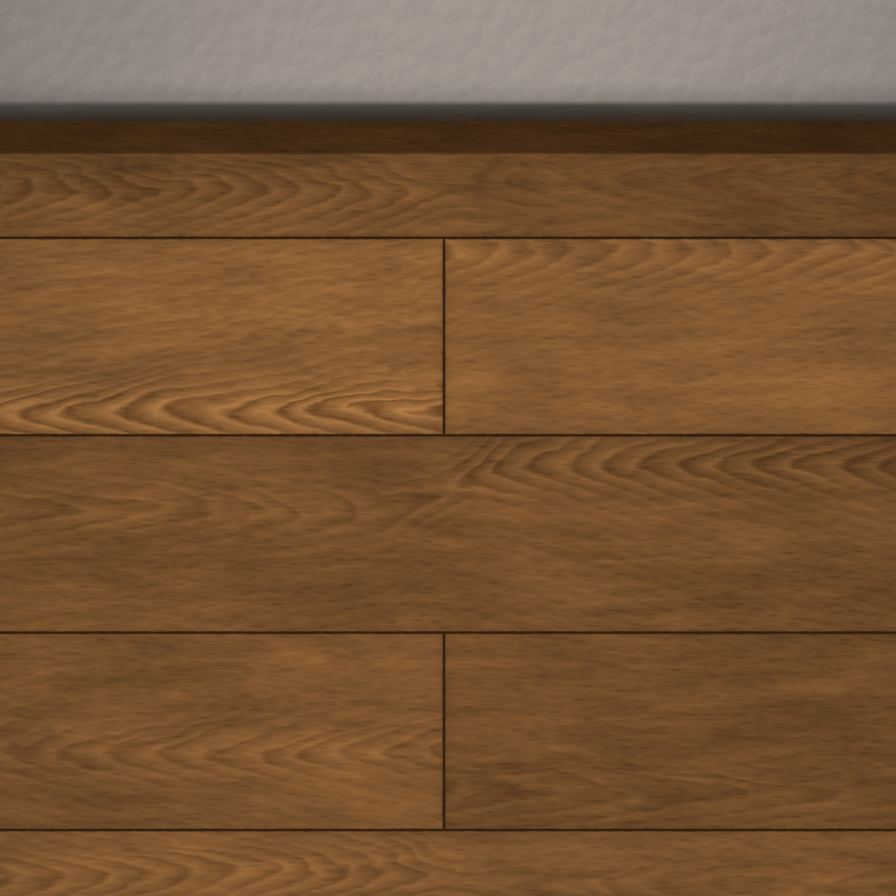
Reproduce this texture procedurally as a Shadertoy shader.

```glsl
vec2 hash2(vec2 p) {
    return fract(sin(vec2(dot(p, vec2(127.1, 311.7)), dot(p, vec2(269.5, 183.3)))) * 43758.5);
}

// Distance to the nearest scattered point
float cellular(vec2 p) {
    vec2 cell = floor(p), local = fract(p);
    float nearest = 2.0;
    for (int j = -1; j <= 1; j++)
    for (int i = -1; i <= 1; i++) {
        vec2 o = vec2(i, j);
        vec2 d = o + hash2(cell + o) - local;
        nearest = min(nearest, dot(d, d));
    }
    return sqrt(nearest);
}

// Warped, rotated sine octaves
float waves(vec2 p) {
    float sum = 0.0, amp = 0.5;
    for (int i = 0; i < 5; i++) {
        p = mat2(0.8, 0.6, -0.6, 0.8) * p * 1.65 + 0.8 * sin(p.yx * 1.3 + float(i));
        sum += amp * sin(p.x) * sin(p.y);
        amp *= 0.68;
    }
    return sum;
}

// Plank character: arch height in row, arch direction, arch strength, tone
vec4 plankTraits(float row, float side) {
    vec4 left = vec4(0.77, 1.0, 0.7, 1.02), right = vec4(0.7, -0.5, 0.35, 1.0);
    if (row == 0.0) {
        left = vec4(0.4, -0.8, 0.65, 0.99);
        right = vec4(0.2, 0.4, 0.5, 0.93);
    } else if (row == 1.0) {
        left = vec4(0.62, 0.6, 0.5, 0.95);
        right = vec4(0.86, -1.0, 0.85, 0.95);
    } else if (row == 2.0) {
        left = vec4(0.11, -0.75, 1.4, 1.08);
        right = vec4(0.92, 1.0, 0.65, 1.07);
    } else if (row == 3.0) {
        left = vec4(0.23, 1.0, 0.7, 0.97);
        right = vec4(0.28, -0.6, 0.35, 0.93);
    }
    return mix(left, right, side);
}

vec3 wood(vec2 uv, float row, float v) {
    bool split = mod(row, 2.0) < 0.5;
    float side = split ? step(0.4955, uv.x) : smoothstep(0.42, 0.58, uv.x);
    vec4 traits = plankTraits(row, side);
    vec2 shift = vec2(row * 3.7 + (split ? side * 5.3 : 0.0), row * 1.9);

    // Growth rings: nested hyperbolas become arches near the heart
    float d = (v - traits.x) * 0.2203;
    float warp = waves(uv * vec2(5.0, 14.0) + shift);
    d += 0.009 * warp;
    float phase = 75.0 * sqrt(d * d + 0.00012) + 23.0 * traits.y * (uv.x - 0.5);
    phase += 0.7 * warp + 0.22 * waves(uv * vec2(20.0, 50.0) + shift);
    float ring = sin(6.2832 * phase + 0.7 * sin(6.2832 * phase));
    float heart = exp(-d * d / 0.0009);
    float grain = ring * traits.z * (0.012 + 0.055 * heart);

    // Broad stain, fibres and short pores
    float stain = waves(uv * vec2(4.0, 15.0) + shift + 4.0);
    float streak = waves(uv * vec2(13.0, 85.0) + shift * 2.0);
    float fibre = cellular((uv + vec2(0.0, 0.04 * uv.x)) * vec2(45.0, 230.0) + shift) - 0.5;
    float pore = smoothstep(0.3, 0.05, cellular(uv * vec2(28.0, 130.0) + shift + 9.0));

    float light = traits.w + 1.9 * grain + 0.095 * stain + 0.10 * streak + 0.09 * fibre - 0.07 * pore;
    vec3 col = vec3(0.492, 0.333, 0.184) * light;
    return col + vec3(0.02, 0.03, 0.03) * (grain * 6.0 + (traits.w - 1.0) * 2.0);
}

vec3 plaster(vec2 uv) {
    vec2 p = uv + 0.004 * waves(uv * 25.0);
    float relief = cellular(p * 42.0) - cellular(p * 42.0 + vec2(0.12, -0.16));
    relief += 0.5 * (cellular(p * 95.0) - cellular(p * 95.0 + vec2(0.15, -0.2)));
    vec3 col = vec3(0.625, 0.585, 0.555) * (1.0 + 0.09 * relief + 0.015 * waves(uv * 9.0));
    col *= 1.0 - 0.12 * pow(abs(uv.x - 0.55) * 2.0, 2.0);
    return col * mix(0.86, 1.0, smoothstep(0.882, 0.915, uv.y));
}

void mainImage(out vec4 fragColor, in vec2 fragCoord) {
    vec2 uv = fragCoord / iResolution.xy;
    float px = 1.0 / iResolution.y;

    // Boards in equal courses
    float course = (uv.y - 0.0736) / 0.2203;
    float row = floor(course), v = course - row;
    vec3 col = wood(uv, row, v);
    col *= 1.0 - 0.06 * pow(abs(uv.x - 0.5) * 2.0, 3.0);

    // Seams, slightly ragged, with a soft bevel
    float seam = min(v, 1.0 - v) * 0.2203;
    if (mod(row, 2.0) < 0.5) seam = min(seam, abs(uv.x - 0.4955));
    seam += 0.0004 * waves(uv * 160.0);
    col *= 1.0 - 0.14 * exp(-seam / 0.004);
    col = mix(col, vec3(0.17, 0.105, 0.055), 0.88 * (1.0 - smoothstep(0.0006, 0.0012 + px, seam)));

    // Shadow under the skirting
    float shade = smoothstep(0.8275 - px, 0.8295 + px, uv.y);
    col *= mix(vec3(1.0), vec3(0.56, 0.53, 0.47), shade);
    col *= 1.0 - 0.12 * smoothstep(0.74, 0.828, uv.y) * (1.0 - shade);

    // Dark skirting edge and the wall above
    float lift = smoothstep(0.863, 0.886, uv.y);
    vec3 skirting = mix(vec3(0.20, 0.165, 0.13), vec3(0.29, 0.28, 0.26), lift);
    skirting *= 1.0 + 0.05 * waves(uv * vec2(12.0, 90.0));
    col = mix(col, skirting, smoothstep(0.860, 0.868, uv.y));
    col = mix(col, plaster(uv), smoothstep(0.881, 0.889, uv.y));

    fragColor = vec4(clamp(col, 0.0, 1.0), 1.0);
}
```
